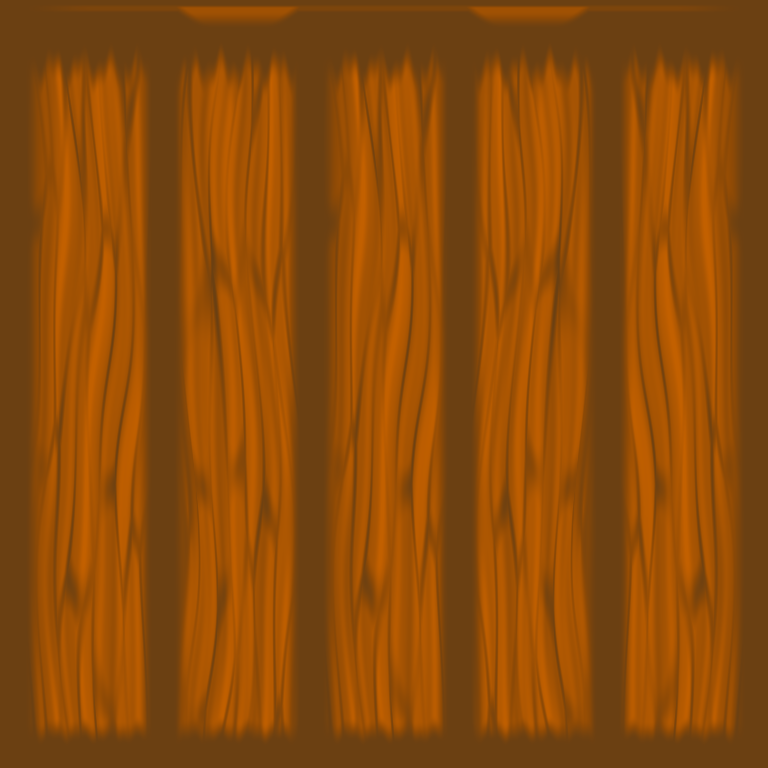
Write a WebGL 1 fragment shader that draws this texture.

```glsl
precision highp float;
// Five upright wooden planks with wavy grain in a dark brown frame, two notches at the top.

uniform vec2 u_resolution;

#define PLANKS 5.0
#define PITCH 0.193
#define CENTER_X 0.502
#define HALF_WIDTH 0.077
#define BOTTOM 0.039
#define TOP 0.922
#define GRAIN_CELLS vec2(3.4, 3.2)
#define WAVINESS 0.13
#define CRACK_DEPTH 0.55
#define DARK_WOOD vec3(0.42, 0.25, 0.07)
#define MID_WOOD vec3(0.56, 0.29, 0.02)
#define LIGHT_WOOD vec3(0.76, 0.375, 0.0)

vec2 hash2(vec2 p) {
  vec2 q = vec2(dot(p, vec2(127.1, 311.7)), dot(p, vec2(269.5, 183.3)));
  return fract(sin(q) * 4375.85);
}

// Cellular noise: gap between the nearest and second nearest points, 0 on cell borders
float cellBorder(vec2 p) {
  vec2 cell = floor(p);
  float nearest = 8.0;
  float second = 8.0;
  for (int j = -1; j <= 1; j++) {
    for (int i = -1; i <= 1; i++) {
      vec2 neighbor = cell + vec2(float(i), float(j));
      float d = length(neighbor + hash2(neighbor) - p);
      second = min(second, max(nearest, d));
      nearest = min(nearest, d);
    }
  }
  return second - nearest;
}

// Wood brightness; x spans -1..1 across a plank, y is the canvas height
float grain(vec2 p, float kind) {
  float shift = kind * 2.7;
  float x = p.x + WAVINESS * sin(p.y * 7.0 + shift)
          + 0.05 * sin(p.y * 16.0 + p.x * 3.0 + shift);

  // Broad and fine fibres
  float broad = sin(x * 8.5 + 1.3 * sin(p.y * 4.0 + shift) + shift);
  float fine = sin(x * 20.0 + 1.7 * sin(p.y * 5.5 + x * 1.5 + shift));
  float hair = sin(x * 43.0 + 2.0 * sin(p.y * 6.0 + x * 2.0));

  // Long dark seams that split and join, fading in and out
  float border = cellBorder(vec2(x, p.y) * GRAIN_CELLS + kind * 17.0);
  float seam = 1.0 - smoothstep(0.0, 0.24, border);
  float seamFade = 0.6 + 0.4 * sin(p.y * 11.0 + x * 6.0 + shift);

  return 0.76 + 0.11 * broad + 0.12 * fine + 0.04 * hair
       - CRACK_DEPTH * seam * seamFade;
}

// Soft plank outline with ragged ends
float plankMask(vec2 p, float kind) {
  float ragged = 0.012 * sin(p.x * 13.0 + kind * 2.0) + 0.006 * sin(p.x * 29.0);
  float ends = smoothstep(BOTTOM - 0.006, BOTTOM + 0.025, p.y + 0.3 * ragged)
             * (1.0 - smoothstep(TOP - 0.035, TOP + 0.008, p.y + ragged));
  float sides = 1.0 - smoothstep(0.8, 1.08, abs(p.x));
  float dimSide = mix(0.68, 1.0, smoothstep(-0.8, -0.45, p.x));
  return ends * sides * mix(dimSide, 1.0, kind * 0.6);
}

// Tapered notch glowing towards its upper edge
float notch(vec2 uv) {
  float side = abs(abs(uv.x - 0.499) - 0.189);
  float rise = clamp((uv.y - 0.962) / 0.03, 0.0, 1.0);
  float halfSpan = mix(0.052, 0.092, rise);
  float span = 1.0 - smoothstep(halfSpan - 0.022, halfSpan, side);
  float lid = 1.0 - smoothstep(0.989, 0.994, uv.y);
  return span * lid * smoothstep(0.0, 0.8, rise) * 0.62;
}

// Faint lit line along the top of the frame
float topLine(vec2 uv) {
  float line = 1.0 - smoothstep(0.001, 0.006, abs(uv.y - 0.989));
  return 0.2 * line * smoothstep(0.03, 0.12, uv.x) * smoothstep(0.97, 0.88, uv.x) ;
}

vec3 woodColor(float tone) {
  vec3 lower = mix(DARK_WOOD, MID_WOOD, clamp(tone / 0.42, 0.0, 1.0));
  return mix(lower, LIGHT_WOOD, clamp((tone - 0.42) / 0.58, 0.0, 1.0));
}

void main() {
  vec2 uv = gl_FragCoord.xy / u_resolution;

  // Two kinds of plank alternate; those right of the middle are mirrored
  float middle = 0.5 * (PLANKS - 1.0);
  float index = floor((uv.x - CENTER_X) / PITCH + 0.5);
  index = clamp(index, -middle, middle);
  float x = (uv.x - CENTER_X - index * PITCH) / HALF_WIDTH;
  float kind = mod(index + middle, 2.0);
  vec2 p = vec2(index > 0.5 ? -x : x, uv.y);

  float tone = grain(p, kind) * plankMask(p, kind);
  tone = max(tone, max(notch(uv), topLine(uv)));
  gl_FragColor = vec4(woodColor(tone), 1.0);
}
```
